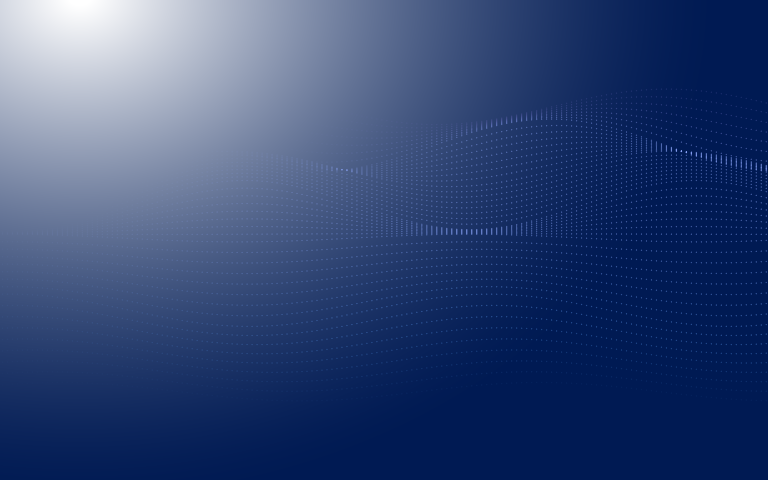
A Shadertoy shader for this background:

```glsl
// Navy backdrop with a white corner glow and a folded wave mesh of fine dots.

#define NAVY vec3(0.0, 0.102, 0.325)
#define GLOW_CENTER vec2(0.104, 0.630)
#define GLOW_RADII vec2(0.833, 0.664)
#define GLOW_FALLOFF 1.6
#define DOT_SPACING 0.0065
#define DOT_RADIUS 0.0009
#define DOT_OPACITY 0.42
#define LINES_PER_BAND 8
#define TEAL vec3(0.24, 0.50, 0.82)
#define PERIWINKLE vec3(0.56, 0.66, 1.0)
#define VIOLET vec3(0.46, 0.42, 0.78)

const int BANDS = 6;
const float TAU = 6.28318;

// Guide waves, bottom to top: mean height, amplitude, valley x, wavelength.
const vec4 GUIDES[7] = vec4[7](
    vec4(0.115, 0.012, 0.390, 0.625),
    vec4(0.221, 0.021, 0.325, 0.625),
    vec4(0.315, 0.005, 0.910, 0.600),
    vec4(0.358, 0.032, 0.612, 0.586),
    vec4(0.405, 0.023, 0.586, 0.573),
    vec4(0.436, 0.034, 1.016, 0.600),
    vec4(0.493, 0.027, 0.586, 0.600));

float guideHeight(vec4 g, float x) {
    return g.x - g.y * cos(TAU * (x - g.z) / g.w);
}

vec3 background(vec2 p) {
    float d = length((p - GLOW_CENTER) / GLOW_RADII);
    float glow = 1.03 * pow(max(1.0 - d, 0.0), GLOW_FALLOFF);
    return mix(NAVY, vec3(1.0), min(glow, 1.0));
}

vec3 dotColor(float t) {
    vec3 lower = mix(TEAL, PERIWINKLE, smoothstep(0.0, 0.42, t));
    return mix(lower, VIOLET, smoothstep(0.8, 1.0, t));
}

// Upper lines start further right; the outermost lines are faint.
float lineFade(float x, float t) {
    float start = mix(-0.25, 0.34, smoothstep(0.1, 0.9, t));
    float side = smoothstep(start, 0.68, x);
    float rim = smoothstep(-0.05, 0.15, t) * (1.0 - 0.6 * smoothstep(0.85, 1.0, t));
    return side * rim;
}

void mainImage(out vec4 fragColor, in vec2 fragCoord) {
    // Canvas width is one unit.
    vec2 p = fragCoord / iResolution.x;
    float pixel = 1.0 / iResolution.x;
    vec3 color = background(p);

    // Nearest column of dots.
    float column = (floor(p.x / DOT_SPACING) + 0.5) * DOT_SPACING;

    // Lines blend from one guide to the next and bunch up where guides meet.
    float low = guideHeight(GUIDES[0], column);
    for (int band = 0; band < BANDS; band++) {
        float high = guideHeight(GUIDES[band + 1], column);
        for (int i = 0; i < LINES_PER_BAND; i++) {
            float f = float(i) / float(LINES_PER_BAND);
            float t = (float(band) + f) / float(BANDS);
            float d = length(p - vec2(column, mix(low, high, f)));
            float cover = 1.0 - smoothstep(DOT_RADIUS - 0.5 * pixel, DOT_RADIUS + 0.5 * pixel, d);
            color = mix(color, dotColor(t), cover * DOT_OPACITY * lineFade(column, t));
        }
        low = high;
    }
    fragColor = vec4(color, 1.0);
}
```
